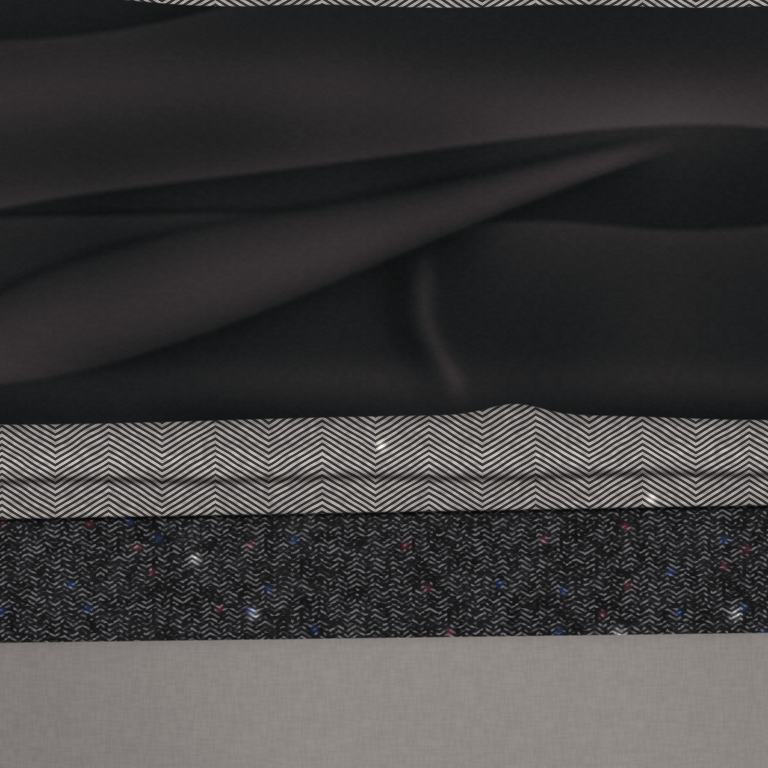
Write a three.js fragment shader that draws this texture.

```glsl
varying vec2 vUv;

float hash(vec2 p) {
  p = fract(p * vec2(123.34, 345.45));
  p += dot(p, p + 34.35);
  return fract(p.x * p.y);
}

float noise(vec2 p) {
  vec2 i = floor(p), f = fract(p);
  f = f * f * (3.0 - 2.0 * f);
  return mix(mix(hash(i), hash(i + vec2(1, 0)), f.x),
             mix(hash(i + vec2(0, 1)), hash(i + vec2(1, 1)), f.x), f.y);
}

// Smooth curve through five heights evenly spaced across the canvas
float curve(float x, float a, float b, float c, float d, float e) {
  float t = x * 4.0, p = t - 1.0, q = t - 2.0, r = t - 3.0, s = t - 4.0;
  return a * p * q * r * s / 24.0 - b * t * q * r * s / 6.0
       + c * t * p * r * s / 4.0 - d * t * p * q * s / 6.0 + e * t * p * q * r / 24.0;
}

float bump(float d, float width) {
  return exp(-d * d / (width * width));
}

// Sharp at d = 0, fading out towards positive d
float crease(float d, float width) {
  return smoothstep(-0.005, 0.006, d) * exp(-max(d, 0.0) / width);
}

// Bright flecks scattered over a grid; x is strength, y picks the tint
vec2 flecks(vec2 p, float cells, float density, float size) {
  vec2 id = floor(p * cells);
  vec2 centre = 0.25 + 0.5 * vec2(hash(id + 3.1), hash(id + 7.7));
  float d = length(fract(p * cells) - centre) / cells;
  return vec2(step(1.0 - density, hash(id + 11.3)) * exp(-d * d / (size * size)),
              hash(id + 19.9));
}

vec3 plainCloth(vec2 p) {
  float weave = noise(p * vec2(90, 420)) + noise(p * vec2(420, 90)) - 1.0;
  float light = 0.495 + 0.045 * smoothstep(0.0, 0.45, p.x) + 0.025 * (noise(p * 5.0) - 0.5);
  return vec3(1.03, 0.985, 0.965) * (light + 0.025 * weave);
}

vec3 tweed(vec2 p) {
  float zig = abs(fract(p.x * 42.0) - 0.5) * 0.014;
  float rows = 0.5 + 0.5 * sin((p.y - 0.018 * p.x + zig) * 930.0);
  float yarn = noise(p * vec2(260, 310));
  float light = 0.075 + 0.34 * rows * smoothstep(0.15, 0.95, yarn) + 0.05 * noise(p * 60.0);
  vec3 col = light * vec3(0.99, 0.98, 1.02);
  vec2 slub = flecks(p, 13.0, 0.22, 0.008);
  col += 0.55 * slub.x * (0.35 + 0.65 * rows);
  vec2 dot2 = flecks(p + 0.37, 34.0, 0.16, 0.005);
  return col + 0.22 * dot2.x * mix(vec3(0.1, 0.35, 1.0), vec3(0.9, 0.2, 0.3), step(0.6, dot2.y));
}

vec3 herringbone(vec2 p) {
  float column = (p.x - 0.35) / 0.0695;
  float zig = abs(fract(column * 0.5) - 0.5) * 0.085;
  float wobble = 0.002 * noise(p * 45.0);
  float stripe = 0.5 + 0.5 * sin((p.y + zig + wobble) * 800.0);
  float light = mix(0.2, 0.64, smoothstep(0.12, 0.75, stripe));
  light *= 0.86 + 0.24 * noise(p * vec2(150, 220));
  vec3 col = light * vec3(1.02, 0.985, 0.97);
  // Stitched seam with a soft roll above it
  float seam = p.y - 0.372 - 0.011 * p.x - 0.002 * sin(p.x * 17.0);
  col *= 1.0 - 0.45 * bump(seam, 0.005) + 0.1 * bump(seam - 0.025, 0.015);
  vec2 glint = flecks(p, 15.0, 0.16, 0.006);
  return col + 0.4 * glint.x * mix(vec3(0.4, 0.7, 1.0), vec3(1.0, 0.97, 0.9), step(0.4, glint.y));
}

vec3 velvet(vec2 p) {
  float x = p.x, y = p.y;
  float lower = curve(x, 0.499, 0.56, 0.659, 0.759, 0.835);
  float upper = curve(x, 0.622, 0.703, 0.749, 0.802, 0.836);
  float brow = curve(x, 0.728, 0.765, 0.796, 0.828, 0.833);
  float tone = 0.118;

  // Broad sheen and the long upper fold
  tone += 0.065 * bump(y - 0.875 - 0.02 * sin(x * 6.0), 0.055) * (0.7 + 0.5 * noise(p * 4.0));
  tone += 0.065 * crease(y - brow, 0.03) - 0.035 * crease(brow - y, 0.025);
  tone += 0.035 * crease(0.717 + 0.02 * x - y, 0.02) * (1.0 - smoothstep(0.25, 0.45, x));
  tone -= 0.025 * bump(y - 0.72 - 0.02 * x, 0.006) * (1.0 - smoothstep(0.25, 0.45, x));

  // Diagonal fold, tapering to the right
  float across = clamp((y - lower) / max(upper - lower, 0.012), 0.0, 1.0);
  float taper = 1.0 - smoothstep(0.78, 0.9, x);
  tone += 0.075 * sin(3.1416 * pow(across, 0.8)) * taper;
  tone -= 0.045 * crease(lower - y, 0.03) * taper;
  tone -= 0.025 * bump(y - upper, 0.009) * taper;

  // Right hand drape and its upright pinch
  float drape = 0.706 + 0.006 * sin((x - 0.6) * 16.0);
  tone += 0.05 * crease(drape - y, 0.055) * smoothstep(0.57, 0.68, x);
  tone -= 0.02 * crease(y - drape, 0.05) * smoothstep(0.6, 0.7, x);
  float pinch = x - 0.553 - 0.047 * (1.0 - smoothstep(0.47, 0.6, y));
  float reach = smoothstep(0.46, 0.52, y) * (1.0 - smoothstep(0.62, 0.69, y));
  tone += (0.06 * bump(pinch, 0.014) - 0.025 * bump(pinch + 0.035, 0.025)) * reach;
  tone += 0.035 * bump(y - 0.505, 0.025) * (0.4 + noise(p * vec2(6, 9)));

  // Corner tuck, nap and shaded hem
  float tuck = 0.947 + 0.02 * x + 0.45 * x * x;
  tone += 0.03 * crease(tuck - y, 0.02) - 0.04 * crease(y - tuck, 0.025);
  tone += 0.03 * (noise(p * 7.0) - 0.5) + 0.016 * (noise(p * vec2(230, 330)) - 0.5);
  tone -= 0.025 * (1.0 - smoothstep(0.45, 0.49, y));
  vec3 tint = mix(vec3(0.96, 1.01, 1.04), vec3(1.06, 0.97, 0.99), smoothstep(0.1, 0.19, tone));
  return max(tone, 0.055) * tint;
}

void main() {
  vec2 p = vUv;
  float plainTop = 0.163 + 0.013 * p.x;
  float tweedTop = 0.324 + 0.018 * p.x;
  float hem = 0.447 + 0.012 * smoothstep(0.0, 0.6, p.x) - 0.006 * smoothstep(0.75, 1.0, p.x)
            + 0.015 * bump(p.x - 0.67, 0.05);
  float topEdge = 0.992 + 0.012 * (1.0 - smoothstep(0.05, 0.35, p.x)) + 0.002 * sin(p.x * 19.0);

  vec3 col = plainCloth(p) * (1.0 - 0.12 * crease(plainTop - p.y, 0.006));
  col = mix(col, tweed(p), smoothstep(-0.0015, 0.0015, p.y - plainTop));
  vec3 bone = herringbone(p) * (1.0 - 0.35 * crease(hem - p.y, 0.006));
  col = mix(col, bone, smoothstep(-0.0015, 0.0015, p.y - tweedTop));
  col *= 1.0 - 0.6 * bump(p.y - tweedTop + 0.002, 0.003);
  col = mix(col, velvet(p), smoothstep(-0.0015, 0.0015, p.y - hem));
  col = mix(col, herringbone(p), smoothstep(-0.0015, 0.0015, p.y - topEdge));
  gl_FragColor = vec4(col, 1.0);
}
```
